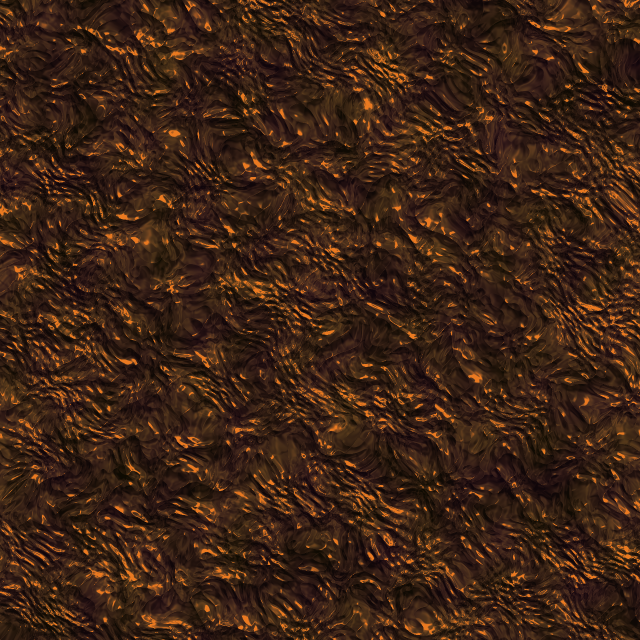
A WebGL 2 fragment shader for this texture:

```glsl
#version 300 es
precision highp float;
precision highp int;

uniform vec2 u_resolution;
out vec4 outColor;

// Relief: cells per canvas height and slope strength of each layer
const float WARP_FREQ = 13.0;
const float WARP_AMOUNT = 0.03;
const float LUMP_FREQ = 17.0;
const float LUMP_SLOPE = 0.6;
const float PEBBLE_FREQ = 46.0;
const float PEBBLE_SLOPE = 0.66;
const vec2 WRINKLE_FREQ = vec2(76.0, 116.0);   // along and across the grain
const float WRINKLE_SLOPE = 1.05;
const float REGION_FREQ = 6.0;
const vec2 GRAIN_DIR = vec2(0.74, -0.67);
const float SLOPE_STEP = 0.001;

// Shading: weights of the parts that make up the tone
const vec2 LIGHT_DIR = vec2(0.45, 0.89);
const float LIGHT_WEIGHT = 0.85;
const float MIRROR_FREQ = 1.5;
const float MIRROR_WEIGHT = 1.9;
const float CREVICE_WEIGHT = 52.0;
const float PATCH_FREQ = 8.0;
const float PATCH_WEIGHT = 1.1;
const float TONE_SHIFT = -0.18;
const float LINE_FREQ = 34.0;
const float LINE_WIDTH = 0.1;
const float GLINT_WEIGHT = 2.1;
const float CRACK_WEIGHT = 0.7;
const float TINT_FREQ = 17.0;
const vec3 TINT = vec3(-0.008, 0.024, -0.04);

// Metal colours from crevice to glint
const vec3 BLACK = vec3(0.06, 0.03, 0.025);
const vec3 UMBER = vec3(0.13, 0.07, 0.05);
const vec3 BROWN = vec3(0.22, 0.13, 0.09);
const vec3 BRONZE = vec3(0.31, 0.20, 0.11);
const vec3 COPPER = vec3(0.45, 0.27, 0.13);
const vec3 AMBER = vec3(0.64, 0.35, 0.13);
const vec3 GLINT = vec3(0.92, 0.48, 0.13);
const int SAMPLES = 2;   // per axis

uint hash(ivec2 cell) {
    uint h = uint(cell.x) * 1597334677u ^ uint(cell.y) * 3812015801u;
    h = (h ^ (h >> 16)) * 2146121005u;
    h = (h ^ (h >> 15)) * 2221713035u;
    return h ^ (h >> 16);
}

float cornerRamp(ivec2 cell, vec2 offset) {
    uint h = hash(cell);
    vec2 g = vec2(float(h & 65535u), float(h >> 16)) / 32767.5 - 1.0;
    return dot(g * inversesqrt(dot(g, g) + 1e-4), offset);
}

// Gradient noise, roughly -0.7 to 0.7
float noise(vec2 p) {
    ivec2 c = ivec2(floor(p));
    vec2 f = fract(p);
    vec2 w = f * f * f * (f * (f * 6.0 - 15.0) + 10.0);
    float low = mix(cornerRamp(c, f), cornerRamp(c + ivec2(1, 0), f - vec2(1, 0)), w.x);
    float high = mix(cornerRamp(c + ivec2(0, 1), f - vec2(0, 1)), cornerRamp(c + 1, f - 1.0), w.x);
    return mix(low, high, w.y);
}

// Round domes that meet in sharp valleys, centred on zero
float domes(vec2 p) {
    return abs(noise(p)) - 0.2;
}

// Warped lumps and pebbles, with fine wrinkles strongest in some regions
float relief(vec2 p) {
    vec2 bend = vec2(noise(p * WARP_FREQ), noise(p * WARP_FREQ + 57.3));
    vec2 q = p + WARP_AMOUNT * bend;
    float lumps = LUMP_SLOPE * domes(q * LUMP_FREQ + 11.7) / LUMP_FREQ;
    float pebbles = PEBBLE_SLOPE * domes(q * PEBBLE_FREQ + 23.1) / PEBBLE_FREQ;
    float region = mix(0.2, 1.0, smoothstep(-0.15, 0.2, noise(p * REGION_FREQ + 91.9)));
    vec2 grain = vec2(dot(q, GRAIN_DIR), dot(q, vec2(-GRAIN_DIR.y, GRAIN_DIR.x)));
    float wrinkles = WRINKLE_SLOPE * noise(grain * WRINKLE_FREQ + 5.3) / WRINKLE_FREQ.y;
    return lumps + pebbles + region * wrinkles;
}

vec3 metalRamp(float tone) {
    vec3 c = mix(BLACK, UMBER, smoothstep(-2.3, -1.0, tone));
    c = mix(c, BROWN, clamp((tone + 1.0) / 0.95, 0.0, 1.0));
    c = mix(c, BRONZE, clamp((tone + 0.05) / 0.77, 0.0, 1.0));
    c = mix(c, COPPER, clamp((tone - 0.72) / 0.62, 0.0, 1.0));
    c = mix(c, AMBER, clamp((tone - 1.34) / 0.44, 0.0, 1.0));
    return mix(c, GLINT, clamp((tone - 1.78) / 0.42, 0.0, 1.0));
}

// Thin curves along the zero contours of a noise
float curves(vec2 p) {
    return 1.0 - smoothstep(0.3 * LINE_WIDTH, LINE_WIDTH, abs(noise(p)));
}

vec3 surface(vec2 p) {
    float h = relief(p);
    vec2 slope = vec2(relief(p + vec2(SLOPE_STEP, 0)), relief(p + vec2(0, SLOPE_STEP))) - h;
    slope /= SLOPE_STEP;

    // Direct light, uneven reflections, dark crevices and broad patches
    float lit = dot(slope, LIGHT_DIR);
    float tone = TONE_SHIFT + LIGHT_WEIGHT * lit + CREVICE_WEIGHT * h
               + MIRROR_WEIGHT * noise(slope * MIRROR_FREQ + 7.4)
               + PATCH_WEIGHT * noise(p * PATCH_FREQ + 31.6);

    // Bright strokes on lit sides, dark cracks elsewhere
    vec2 bent = p * LINE_FREQ + 0.4 * slope;
    tone += GLINT_WEIGHT * curves(bent + 43.8) * smoothstep(0.1, 0.9, lit);
    tone -= CRACK_WEIGHT * curves(bent + 17.5) * (1.0 - smoothstep(-0.2, 0.6, lit));

    // Olive and plum stains, weaker on the glints
    vec3 color = metalRamp(tone);
    return max(color + TINT * noise(p * TINT_FREQ + 71.2) * (1.0 - color.r), 0.0);
}

void main() {
    vec3 sum = vec3(0.0);
    for (int i = 0; i < SAMPLES * SAMPLES; i++) {
        vec2 jitter = (vec2(i % SAMPLES, i / SAMPLES) + 0.5) / float(SAMPLES) - 0.5;
        sum += surface((gl_FragCoord.xy + jitter) / u_resolution.y);
    }
    outColor = vec4(sum / float(SAMPLES * SAMPLES), 1.0);
}
```
